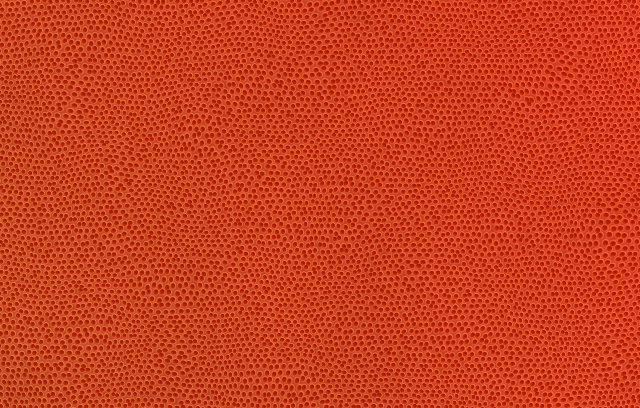
Reproduce this texture procedurally as a Shadertoy shader.

```glsl
// Pebbled orange-red leather: dense small dark pits with lit rims
vec2 hash2(vec2 p) {
    vec3 q = fract(p.xyx * vec3(0.1031, 0.1030, 0.0973));
    q += dot(q, q.yzx + 33.33);
    return fract((q.xx + q.yz) * q.zy);
}

float valueNoise(vec2 p) {
    vec2 i = floor(p), f = fract(p);
    f = f * f * (3.0 - 2.0 * f);
    float low = mix(hash2(i).x, hash2(i + vec2(1, 0)).x, f.x);
    float high = mix(hash2(i + vec2(0, 1)).x, hash2(i + vec2(1, 1)).x, f.x);
    return mix(low, high, f.y);
}

// Vector from the nearest pit centre, on a jittered hexagonal lattice
vec2 nearestPit(vec2 p) {
    const float rowHeight = 0.866;
    float baseRow = floor(p.y / rowHeight);
    vec2 nearest = vec2(9.0);
    for (int j = -1; j <= 2; j++) {
        float row = baseRow + float(j);
        float shift = 0.5 * mod(row, 2.0);
        float baseColumn = floor(p.x - shift);
        for (int i = -1; i <= 2; i++) {
            float column = baseColumn + float(i);
            vec2 jitter = 0.36 * (hash2(vec2(column, row) + 50.0) - 0.5);
            vec2 offset = p - vec2(column + shift, row * rowHeight) - jitter;
            if (dot(offset, offset) < dot(nearest, nearest)) nearest = offset;
        }
    }
    return nearest;
}

void mainImage(out vec4 fragColor, in vec2 fragCoord) {
    const float pitsAcross = 100.0;
    vec2 uv = fragCoord / iResolution.xy;
    vec2 p = fragCoord / iResolution.x * pitsAcross;
    float pixel = pitsAcross / iResolution.x;

    // Gentle bending of the rows
    vec2 bend = vec2(valueNoise(p * 0.13), valueNoise(p * 0.13 + 70.0)) - 0.5;
    vec2 offset = nearestPit(p + 1.6 * bend);
    float dist = length(offset);
    float facing = dot(offset / max(dist, 0.001), normalize(vec2(0.5, 0.8)));
    float soft = max(0.06, 0.5 * pixel);

    // Raised ground, darker in the wide gaps between pits
    vec3 color = mix(vec3(0.86, 0.32, 0.175), vec3(0.77, 0.25, 0.135),
                     smoothstep(0.42, 0.62, dist));
    color += 0.05 * (valueNoise(p * 1.7) - 0.5);

    // Bright rim, strongest on the side towards the light
    float rim = exp(-pow((dist - 0.43) / 0.09, 2.0));
    color += rim * (0.4 + 0.6 * facing) * vec3(0.08, 0.09, 0.06);

    // Dark pit with a shaded wall
    vec3 pit = mix(vec3(0.63, 0.10, 0.015), vec3(0.74, 0.15, 0.04),
                   smoothstep(-0.15, 0.25, dot(offset, vec2(-0.5, -0.8)) + 0.25 * dist));
    color = mix(pit, color, smoothstep(0.325 - soft, 0.325 + soft, dist));

    // Broad shift from orange at the left to red at the upper right
    float redness = uv.x - 0.5 + 0.35 * (uv.y - 0.5);
    color *= 1.0 + redness * vec3(0.07, -0.15, -0.05);
    color *= 0.98 + 0.04 * valueNoise(uv * vec2(7.0, 4.0));
    fragColor = vec4(color, 1.0);
}
```
